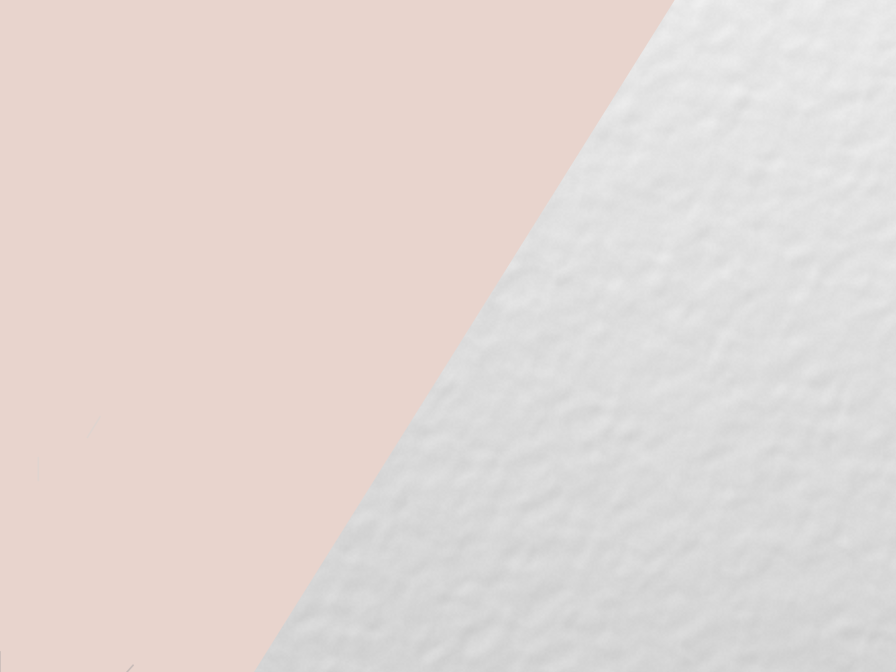
This background is drawn by a Shadertoy shader. Its source:

```glsl
// Flat blush panel cut diagonally across softly lit, embossed white paper.

const vec3 BLUSH = vec3(0.91, 0.83, 0.803);
const vec3 FAINT_MARK = vec3(0.84, 0.83, 0.82);
const vec3 DARK_MARK = vec3(0.68, 0.66, 0.66);

float hash(vec2 cell) {
    vec3 q = fract(vec3(cell.xyx) * 0.1031);
    q += dot(q, q.yzx + 33.33);
    return fract((q.x + q.y) * q.z);
}

// Smoothly interpolated value noise, 0 to 1
float noise(vec2 p) {
    vec2 cell = floor(p);
    vec2 f = fract(p);
    f = f * f * f * (f * (f * 6.0 - 15.0) + 10.0);
    float low = mix(hash(cell), hash(cell + vec2(1.0, 0.0)), f.x);
    float high = mix(hash(cell + vec2(0.0, 1.0)), hash(cell + 1.0), f.x);
    return mix(low, high, f.y);
}

// Height of the pebbled paper, its dimples stretched along a slight slant
float paperHeight(vec2 p) {
    vec2 slanted = mat2(0.88, -0.48, 0.48, 0.88) * p;
    vec2 q = slanted * vec2(34.0, 48.0) + 20.0;
    q += 0.6 * vec2(noise(q * 0.6 + 7.0), noise(q * 0.6 + 31.0));
    return 0.7 * noise(q) + 0.3 * noise(q * 1.9 + 13.0);
}

// Paper lit from the upper left, brighter towards the top
vec3 paperColor(vec2 p) {
    vec2 lightStep = vec2(-0.003, 0.007);
    float relief = paperHeight(p - lightStep) - paperHeight(p + lightStep);
    float broad = noise(p * 5.0 + 3.0) - 0.5;
    float grain = noise(p * 330.0) - 0.5;
    float shade = 0.831 + 0.072 * p.y + 0.008 * (p.x - 0.8);
    shade += 0.042 * relief + 0.008 * broad + 0.012 * grain;
    return vec3(shade);
}

// Distance to a line segment
float segmentDistance(vec2 p, vec2 a, vec2 b) {
    vec2 along = b - a;
    float t = clamp(dot(p - a, along) / dot(along, along), 0.0, 1.0);
    return length(p - a - along * t);
}

// Coverage of a hairline with softened sides
float hairline(vec2 p, vec2 a, vec2 b, float pixel) {
    return 1.0 - smoothstep(0.0, 0.0008 + pixel, segmentDistance(p, a, b));
}

// Signed distance to the slanted cut, positive on the paper side
float cutDistance(vec2 p, float bottomX, float topX) {
    vec2 normal = normalize(vec2(1.0, bottomX - topX));
    return dot(p - vec2(bottomX, 0.0), normal);
}

void mainImage(out vec4 fragColor, in vec2 fragCoord) {
    float pixel = 1.0 / iResolution.y;
    vec2 p = fragCoord * pixel;

    // Blush panel with a few hairline scuffs
    float faint = hairline(p, vec2(0.057, 0.319), vec2(0.057, 0.285), pixel);
    faint = max(faint, hairline(p, vec2(0.149, 0.380), vec2(0.130, 0.349), pixel));
    float dark = hairline(p, vec2(0.198, 0.010), vec2(0.189, 0.0), pixel);
    dark = max(dark, hairline(p, vec2(0.0, 0.030), vec2(0.0, 0.0), pixel));
    vec3 color = mix(BLUSH, FAINT_MARK, 0.5 * faint);
    color = mix(color, DARK_MARK, 0.6 * dark);

    // Embossed paper to the right of the cut
    float cut = cutDistance(p, 0.378, 1.004);
    float paper = smoothstep(-0.7 * pixel, 0.7 * pixel, cut);
    color = mix(color, paperColor(p), paper);

    fragColor = vec4(color, 1.0);
}
```
